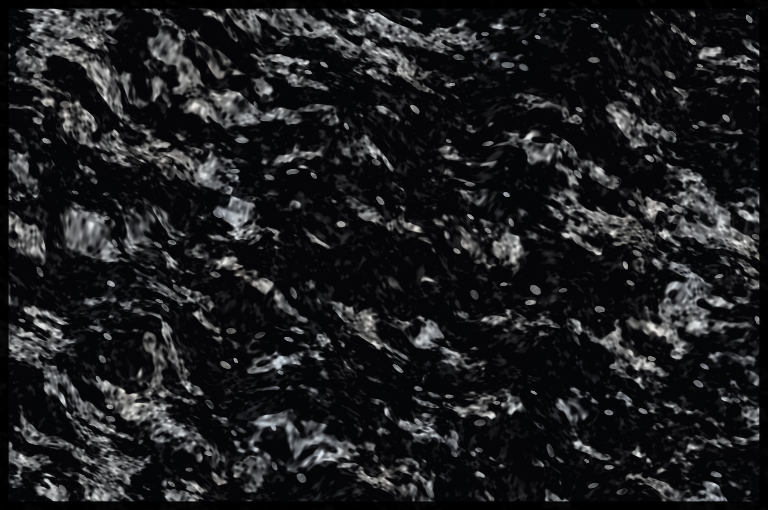
This texture is drawn by a WebGL 2 fragment shader. Its source:

```glsl
#version 300 es
precision highp float;
// Polished black gneiss: wavy, slanted pale mineral streaks with a crisp speckled grain.

#define TILT 0.46           // downward slope of the streaks, radians
#define WAVE 0.050          // strength of the broad folds
#define RIPPLE 0.016        // strength of the small folds
#define STREAK_START 0.02   // field level where pale mineral begins
#define STREAK_FULL 0.88    // field level where it is solid
#define BODY_TONE 0.42      // mean brightness of pale mineral
#define GRAIN 0.21          // brightness spread of the grain
#define EYE_CELLS 19.0      // lens-shaped grains per canvas height
#define EYE_CHANCE 0.30
#define NOISE_SIGMA 0.214   // standard deviation of one noise layer
#define MARGIN 0.017        // dark edge around the slab

uniform vec2 u_resolution;
out vec4 outColor;

float hash(vec2 cell) {
    vec3 h = fract(vec3(cell.xyx) * 0.1031);
    h += dot(h, h.yzx + 33.33);
    return fract((h.x + h.y) * h.z);
}

// Smooth value noise, centred on zero.
float noise(vec2 p) {
    vec2 cell = floor(p);
    vec2 f = fract(p);
    f = f * f * (3.0 - 2.0 * f);
    float low = mix(hash(cell), hash(cell + vec2(1, 0)), f.x);
    float high = mix(hash(cell + vec2(0, 1)), hash(cell + vec2(1, 1)), f.x);
    return mix(low, high, f.y) - 0.5;
}

// Bend the layering with broad and small folds.
vec2 fold(vec2 q) {
    vec2 broad = vec2(noise(q * 5.5 + 11.0), noise(q * 5.5 + 47.0));
    vec2 small = vec2(noise(q * 17.0 + 83.0), noise(q * 17.0 + 29.0));
    return q + WAVE * broad * vec2(0.6, 1.5) + RIPPLE * small * vec2(0.8, 1.5);
}

// Stretched layers from large patches to ragged edges, with unit deviation.
float streakField(vec2 q) {
    float sum = 0.40 * noise(q * vec2(2.2, 3.5) + 5.0);
    sum += 0.50 * noise(q * vec2(5.5, 14.0) + 71.0);
    sum += 0.90 * noise(q * vec2(12.0, 36.0) + 133.0);
    sum += 0.70 * noise(q * vec2(33.0, 74.0) + 211.0);
    sum += 0.45 * noise(q * vec2(85.0, 130.0) + 307.0);
    return sum / (1.38 * NOISE_SIGMA);
}

// Fine crystals, with unit deviation.
float grainField(vec2 q) {
    float sum = 0.60 * noise(q * vec2(150.0, 185.0) + 401.0);
    sum += 0.60 * noise(q * vec2(75.0, 95.0) + 503.0);
    sum += 0.45 * noise(q * vec2(28.0, 50.0) + 601.0);
    return sum / (0.96 * NOISE_SIGMA);
}

// Scattered lens-shaped grains lying along the layers: coverage and tone.
vec2 eyes(vec2 q, float ragged) {
    vec2 g = q * EYE_CELLS;
    vec2 home = floor(g);
    vec2 result = vec2(0.0);
    for (int y = -1; y <= 1; y++) {
        for (int x = -1; x <= 1; x++) {
            vec2 cell = home + vec2(x, y);
            float pick = hash(cell + 17.0);
            if (pick > EYE_CHANCE) continue;
            vec2 centre = cell + vec2(hash(cell + 31.0), hash(cell + 59.0));
            float turn = 1.2 * (hash(cell + 97.0) - 0.5);
            float c = cos(turn), s = sin(turn);
            vec2 d = mat2(c, -s, s, c) * (g - centre);
            float size = mix(0.12, 0.24, hash(cell + 113.0));
            float r = length(d * vec2(1.0, 1.9)) / size + 0.10 * ragged;
            float cover = 1.0 - smoothstep(0.75, 1.10, r);
            float tone = mix(0.32, 0.62, pick / EYE_CHANCE);
            if (cover > result.x) result = vec2(cover, tone);
        }
    }
    return result;
}

void main() {
    vec2 p = gl_FragCoord.xy / u_resolution.y;
    float c = cos(TILT), s = sin(TILT);
    vec2 q = vec2(c * p.x - s * p.y, s * p.x + c * p.y) + 3.0;
    vec2 layered = fold(q);

    // Pale streaks broken by grain, over faintly speckled black.
    float grain = grainField(layered);
    float body = smoothstep(STREAK_START, STREAK_FULL, streakField(layered));
    float tone = body * max(BODY_TONE + GRAIN * grain, 0.03);
    tone += (1.0 - body) * 0.075 * max(grain - 0.45, 0.0);

    // Isolated lenses.
    vec2 eye = eyes(mix(q, layered, 0.5), grain);
    tone = mix(tone, max(tone, eye.y + 0.09 * grain), eye.x);
    tone = 0.018 + 0.89 * clamp(tone, 0.0, 1.0);

    // Cool shadows, nearly neutral lights with slight warm and cool drift.
    vec3 color = tone * vec3(0.985, 1.0, 1.0);
    color.b += 0.010 * (1.0 - tone);
    color *= 1.0 + 0.07 * noise(layered * 8.0 + 701.0) * vec3(1.0, 0.1, -1.0);

    // Thin dark edge.
    vec2 toEdge = min(p, u_resolution / u_resolution.y - p);
    float inside = smoothstep(-0.0015, 0.0015, min(toEdge.x, toEdge.y) - MARGIN);
    outColor = vec4(color * mix(0.05, 1.0, inside), 1.0);
}
```
